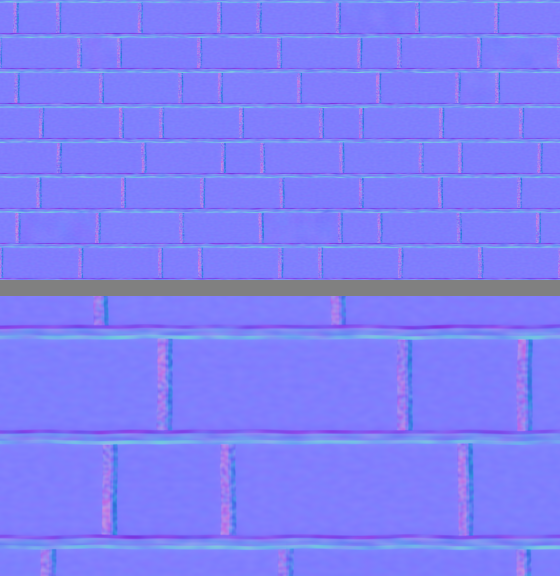
Top: the whole. Bottom: its middle third, enlarged.
This texture map is drawn by a Shadertoy shader. Its source:

```glsl
// Tangent-space normal map of a brick wall: 8 courses of full and half bricks with mortar joints.

const float COURSES = 8.0;
const float HALVES = 14.0;            // half-brick lengths across the canvas
const vec2 WALL = vec2(16.0, 8.0);    // wall size in course heights
const float HALF_LENGTH = 16.0 / 14.0;
const float BED_SHIFT = 0.01;         // bed joints sit slightly below the course line
const float STRETCH = 0.14;           // extra length of the long brick in a course
const float EDGE_SOFT = 0.01;
const float WOBBLE = 0.016;           // unevenness of brick edges
const float TOP_SLOPE = 0.44;         // brick edge slopes, by facing side
const float BOTTOM_SLOPE = -0.34;
const float RIGHT_SLOPE = 0.31;
const float LEFT_SLOPE = -0.42;
const float BED_SLOPE = 0.10;
const float BEVEL = 0.09;             // gentle rounding of the face towards its edges
const float BEVEL_WIDTH = 0.03;
const float BRICK_GRAIN = 0.055;
const float UPRIGHT_GRAIN = 0.34;
const float BED_GRAIN = 0.24;
const float TILT = 0.025;
const float DENT = 0.09;
const float JOINT_SHADE = 0.03;       // loss of depth inside the joints

// Per course from the top: offset, first half brick, second half brick, long brick
const vec4 COURSE[8] = vec4[8](
    vec4(0.40, 0.0, 5.0, 0.0),    vec4(1.99, 0.0, 7.0, 14.0),
    vec4(0.42, 4.0, 11.0, 0.0),   vec4(1.04, 2.0, 7.0, 14.0),
    vec4(1.48, 4.0, 9.0, 0.0),    vec4(0.97, 14.0, 14.0, 0.0),
    vec4(0.45, 8.0, 13.0, 2.0),   vec4(0.02, 4.0, 7.0, 14.0));

float hash(vec2 p) {
    vec3 h = fract(vec3(p.xyx) * 0.1031);
    h += dot(h, h.yzx + 33.33);
    return fract((h.x + h.y) * h.z);
}

float cornerGradient(vec2 cell, vec2 offset, vec2 period, float seed) {
    float angle = 6.2832 * hash(mod(cell, period) + seed);
    return dot(vec2(cos(angle), sin(angle)), offset);
}

// Gradient noise that tiles with the wall
float noise(vec2 p, vec2 freq, float seed) {
    p *= freq;
    vec2 period = WALL * freq, i = floor(p), f = p - i;
    vec2 w = f * f * f * (f * (f * 6.0 - 15.0) + 10.0);
    vec2 e = vec2(1.0, 0.0);
    float low = mix(cornerGradient(i, f, period, seed),
                    cornerGradient(i + e.xy, f - e.xy, period, seed), w.x);
    float high = mix(cornerGradient(i + e.yx, f - e.yx, period, seed),
                     cornerGradient(i + e.xx, f - e.xx, period, seed), w.x);
    return mix(low, high, w.y);
}

vec2 noise2(vec2 p, vec2 freq, float seed) {
    return vec2(noise(p, freq, seed), noise(p, freq, seed + 57.0));
}

// Uneven strength along an edge: long swells and short breaks
float wear(vec2 p, float seed) {
    return max(1.0 + 1.1 * noise(p, vec2(1.0, 2.0), seed) + 0.9 * noise(p, vec2(5.0), seed + 9.0), 0.1);
}

// Soft stripe around a centre line
float band(float d, float centre, float halfWidth, float soft) {
    return 1.0 - smoothstep(halfWidth - soft, halfWidth + soft, abs(d - centre));
}

// Start and length, in half bricks, of the brick that covers u
vec2 brickSpan(float u, vec4 course) {
    float start = 0.0;
    for (int i = 1; i <= 2; i++) {
        float halfStart = course[i];
        if (u >= halfStart && u < halfStart + 1.0) return vec2(halfStart, 1.0);
        if (u >= halfStart + 1.0) start = halfStart + 1.0;
    }
    return vec2(start + 2.0 * floor((u - start) * 0.5), 2.0);
}

void mainImage(out vec4 fragColor, in vec2 fragCoord) {
    vec2 p = fragCoord / iResolution.xy * WALL;
    float soft = max(EDGE_SOFT, 0.45 * COURSES / iResolution.y);
    vec2 wobble = WOBBLE * noise2(p, vec2(2.0), 3.0);

    // Course and bed joint
    float y = p.y + BED_SHIFT + wobble.y;
    float row = mod(floor(y), COURSES);
    float dy = fract(y + 0.5) - 0.5;
    vec4 course = COURSE[int(COURSES - 1.0 - row)];

    // Brick and nearest upright joint
    float u = mod((p.x + wobble.x) / HALF_LENGTH - course.x, HALVES);
    u -= STRETCH * clamp((u - course.w) * 0.5, 0.0, 1.0) * (1.0 - u / HALVES);
    vec2 span = brickSpan(u, course);
    float fromLeft = (u - span.x) * HALF_LENGTH;
    float toRight = (span.x + span.y - u) * HALF_LENGTH;
    float dx = fromLeft < toRight ? fromLeft : -toRight;

    float bed = band(dy, 0.0, 0.065, soft);
    float upright = band(dx, 0.0, 0.075, soft) * (1.0 - bed);

    // Brick face: slight tilt, fine grain, a few shallow dents, rounded rim
    vec2 id = vec2(span.x, row) + 7.0;
    vec2 slope = TILT * (vec2(hash(id), hash(id + 31.0)) - 0.5) - vec2(0.0, 0.015);
    slope += BRICK_GRAIN * noise2(p, vec2(9.0, 16.0), 5.0);
    slope += DENT * step(0.88, hash(id + 83.0)) * noise2(p, vec2(2.0), 11.0);
    vec2 edge = vec2(dx, dy);
    vec2 rim = exp(-max(abs(edge) - 0.065, 0.0) / BEVEL_WIDTH);
    slope -= BEVEL * sign(edge) * rim * (1.0 - max(bed, upright));

    // Upright joint: wide rough right-hand flank, narrow left-hand edge
    slope.x += (1.0 - bed) * (RIGHT_SLOPE * wear(p, 19.0) * band(dx, -0.033, 0.038, soft)
                            + LEFT_SLOPE * wear(p, 37.0) * band(dx, 0.052, 0.02, soft));
    slope += upright * UPRIGHT_GRAIN * noise2(p, vec2(20.0), 23.0);

    // Bed joint: underside of the bricks above, mortar, top edge of those below
    slope.y += BOTTOM_SLOPE * wear(p, 53.0) * band(dy, 0.05, 0.016, soft)
             + TOP_SLOPE * wear(p, 67.0) * band(dy, -0.05, 0.016, soft)
             + BED_SLOPE * band(dy, -0.004, 0.034, soft);
    slope.x -= 0.06 * band(dy, -0.03, 0.04, soft);
    slope += bed * BED_GRAIN * noise2(p, vec2(4.0, 18.0), 41.0);

    vec3 color = 0.5 + 0.5 * normalize(vec3(slope, 1.0));
    color.b -= 0.008 + JOINT_SHADE * max(bed, upright);
    fragColor = vec4(color, 1.0);
}
```
